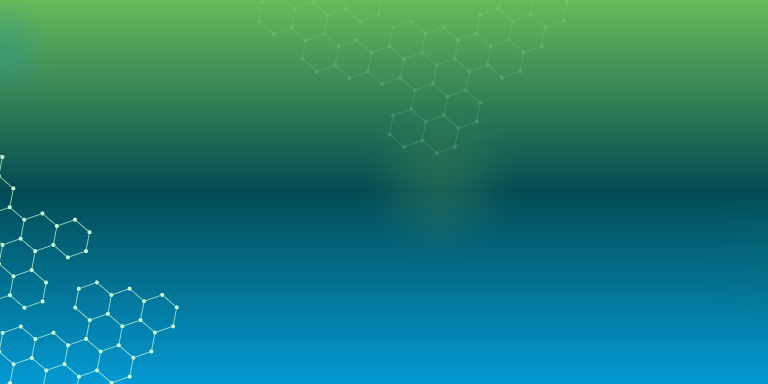
Write a WebGL 1 fragment shader that draws this background.

```glsl
precision highp float;
// A green to deep teal to blue vertical gradient with soft glows, overlaid by
// two clusters of linked hexagons. Each cluster is a set of cells on a tilted
// hexagonal lattice; outlines and nodes come from distances to nearby cells.
uniform vec2 u_resolution;

const float SPACING = 0.0865; // distance between neighbouring cell centres

// 1 when the cell lies in the lattice block from lo to hi, inclusive
float block(vec2 cell, vec2 lo, vec2 hi) {
  vec2 inside = step(lo - 0.5, cell) * step(cell, hi + 0.5);
  return inside.x * inside.y;
}

float row(vec2 cell, float j, float first, float last) {
  return block(cell, vec2(first, j), vec2(last, j));
}

float cornerCells(vec2 c) {
  return block(c, vec2(-2.0, -4.0), vec2(-2.0, 0.0))
    + row(c, -2.0, -1.0, 0.0) + row(c, 0.0, -3.0, -3.0)
    + row(c, 0.0, 0.0, 2.0) + row(c, 1.0, 0.0, 1.0)
    + row(c, 2.0, -3.0, 0.0) + row(c, 3.0, -4.0, -1.0);
}

float topCells(vec2 c) {
  return block(c, vec2(1.0, -3.0), vec2(2.0, -1.0))
    + row(c, 0.0, 0.0, 1.0) + row(c, -2.0, -2.0, 0.0)
    + row(c, -3.0, -3.0, -2.0) + row(c, -3.0, 3.0, 4.0)
    + row(c, -4.0, -2.0, 0.0) + row(c, -4.0, 4.0, 5.0)
    + row(c, -5.0, 5.0, 6.0);
}

// Rotate into the lattice frame, in units of the cell spacing
vec2 toLattice(vec2 p) {
  return vec2(dot(p, vec2(0.982, -0.187)), dot(p, vec2(0.187, 0.982))) / SPACING;
}

// Distances to the nearest outline (x) and node (y) of one hexagon
vec2 hexagon(vec2 q) {
  q = abs(q);
  float outline = abs(max(q.x, dot(q, vec2(0.5, 0.866))) - 0.5);
  float node = min(length(q - vec2(0.5, 0.2887)), length(q - vec2(0.0, 0.5774)));
  return vec2(outline, node);
}

// Coverage of the lines (x) and nodes (y) of a cluster
vec2 cluster(vec2 p, bool atTop) {
  vec2 q = toLattice(p);
  float j = -q.y / 0.866;
  vec2 nearest = floor(vec2(q.x - 0.5 * j, j) + 0.5);
  vec2 d = vec2(9.0);
  for (int y = -1; y <= 1; y++) {
    for (int x = -1; x <= 1; x++) {
      vec2 cell = nearest + vec2(float(x), float(y));
      float filled = atTop ? topCells(cell) : cornerCells(cell);
      vec2 centre = vec2(cell.x + 0.5 * cell.y, -0.866 * cell.y);
      if (filled > 0.5) d = min(d, hexagon(q - centre));
    }
  }
  float pixel = 1.0 / (u_resolution.y * SPACING);
  return clamp((vec2(0.014, 0.06) - d) / pixel + 0.5, 0.0, 1.0);
}

float glow(vec2 p, vec2 centre, float radius) {
  return 1.0 - smoothstep(0.0, radius, length(p - centre));
}

void main() {
  vec2 p = gl_FragCoord.xy / u_resolution.y;
  float right = u_resolution.x / u_resolution.y;

  // Vertical gradient, darkest at mid height
  vec3 green = vec3(0.41, 0.73, 0.35);
  vec3 teal = vec3(0.01, 0.295, 0.325);
  vec3 blue = vec3(0.015, 0.6, 0.83);
  vec3 color = p.y > 0.505
    ? mix(teal, green, (p.y - 0.505) / 0.495)
    : mix(blue, teal, p.y / 0.505);

  // Soft glows
  color = mix(color, vec3(0.4, 0.66, 0.34), 0.24 * glow(p, vec2(1.146, 0.53), 0.23));
  color = mix(color, vec3(0.15, 0.6, 0.58), 0.4 * glow(p, vec2(0.0, 0.87), 0.16));
  color = mix(color, vec3(0.05, 0.45, 0.45), 0.12 * glow(p, vec2(right, 0.33), 0.2));

  // Faint cluster at the top
  vec2 faint = cluster(p - vec2(1.0617, 0.6667), true);
  color = mix(color, vec3(0.55, 0.85, 0.58), max(0.2 * faint.x, 0.26 * faint.y));

  // Bright cluster in the lower left corner
  vec2 bright = cluster(p - vec2(0.243, 0.2154), false);
  color = mix(color, vec3(0.8, 1.0, 0.84), max(0.72 * bright.x, bright.y));

  gl_FragColor = vec4(color, 1.0);
}
```
